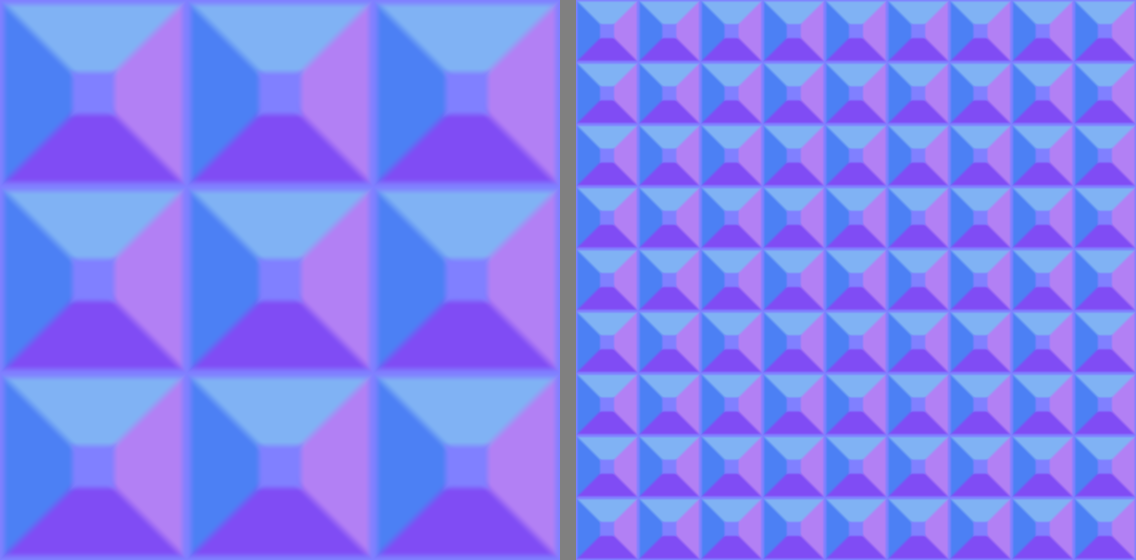
Left: one tile. Right: repeated 3 by 3.
Write a three.js fragment shader that draws this texture map.

```glsl
// Tangent-space normal map of a three by three grid of flat-topped pyramid studs
varying vec2 vUv;

const float REPEATS = 3.0;
const float TOP_HALF = 0.113;     // half width of the flat top, in cells
const float BASE_HALF = 0.476;    // half width of the stud base, in cells
const float EDGE_BLUR = 0.026;    // softness of the top and base edges
const float RIDGE_BLUR = 0.045;   // softness of the diagonal ridges
const float TILT = 0.4;           // sideways part of a face normal

// Soft step centred on an edge
float softStep(float edge, float blur, float x) {
  return smoothstep(edge - blur, edge + blur, x);
}

// Normal of one stud; p runs from -0.5 to 0.5 across the cell
vec3 studNormal(vec2 p, float topHalf, float baseHalf, float tilt) {
  vec2 a = abs(p);
  float ring = max(a.x, a.y);

  // Sloped band between the flat top and the groove
  float slope = softStep(topHalf, EDGE_BLUR, ring)
              * (1.0 - softStep(baseHalf, EDGE_BLUR, ring));

  // Left and right faces against upper and lower faces
  float sideways = softStep(0.0, RIDGE_BLUR, a.x - a.y);
  vec2 direction = sign(p) * vec2(sideways, 1.0 - sideways);

  float faceUp = sqrt(1.0 - tilt * tilt);
  return vec3(direction * tilt * slope, mix(1.0, faceUp, slope));
}

void main() {
  vec2 cell = fract(vUv * REPEATS) - 0.5;
  vec3 normal = studNormal(cell, TOP_HALF, BASE_HALF, TILT);
  gl_FragColor = vec4(normal * 0.5 + 0.5, 1.0);
}
```
